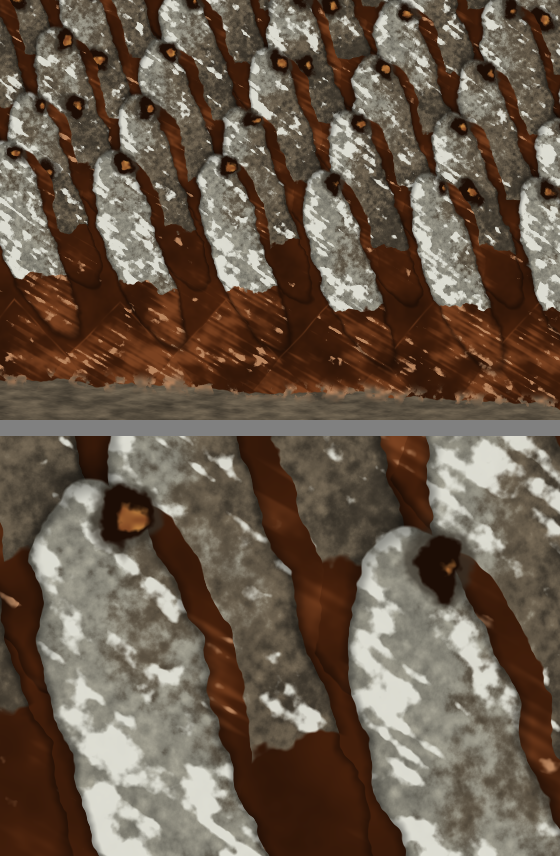
Top, the full canvas; bottom, a detail of the centre.
A Shadertoy shader for this texture:

```glsl
const vec3 DARK_COPPER = vec3(0.24, 0.11, 0.04);
const vec3 COPPER = vec3(0.48, 0.26, 0.13);
const vec3 TAN = vec3(0.72, 0.52, 0.37);
const vec3 UMBER = vec3(0.36, 0.32, 0.26);
const vec3 TIN = vec3(0.54, 0.53, 0.48);
const vec3 GLINT = vec3(0.88, 0.88, 0.84);
const float PITCH = 0.252;
const float FIN_LENGTH = 0.47;

float hash(vec2 p) {
    return fract(sin(dot(p, vec2(127.1, 311.7))) * 43758.5453);
}

float noise(vec2 p) {
    vec2 i = floor(p), f = fract(p);
    f = f * f * (3.0 - 2.0 * f);
    return mix(mix(hash(i), hash(i + vec2(1, 0)), f.x),
               mix(hash(i + vec2(0, 1)), hash(i + vec2(1, 1)), f.x), f.y);
}

float fbm(vec2 p) {
    float sum = 0.0, amp = 0.5;
    for (int i = 0; i < 4; i++) {
        sum += amp * noise(p);
        p = mat2(1.6, 1.2, -1.2, 1.6) * p + 17.3;
        amp *= 0.5;
    }
    return sum / 0.9375;
}

float cover(float d, float blur) {
    return 1.0 - smoothstep(-blur, blur, d);
}

float bell(float x) {
    return exp(-x * x);
}

// Noise stretched along a direction, for scratches
float scratches(vec2 p, vec2 dir, float density) {
    return noise(vec2(dot(p, vec2(-dir.y, dir.x)) * density, dot(p, dir) * density * 0.09));
}

// Rounded blade hanging from q.y = 0 down to q.y = len
float blade(vec2 q, float halfWidth, float len) {
    float s = abs(2.0 * q.y / len - 1.0);
    return (q.x * q.x / (halfWidth * halfWidth) + s * s * s - 1.0) * halfWidth * 0.5;
}

float lean(float t) {
    return 0.126 * t + 0.44 * t * abs(t);
}

vec3 copperColor(vec2 p, float light) {
    float streak = scratches(p, vec2(0.86, -0.5), 170.0);
    float tone = fbm(p * 15.0 + 4.0);
    vec3 c = DARK_COPPER * (0.65 + 0.7 * tone);
    c = mix(c, COPPER, smoothstep(0.42, 0.8, 0.7 * tone + 0.3 * streak + light));
    float spark = 0.35 * streak + 0.65 * fbm(p * 42.0) + 0.6 * light;
    return mix(c, TAN, smoothstep(0.64, 0.76, spark));
}

vec3 tinColor(vec2 p, vec2 q, float front) {
    float side = q.x / 0.067;
    float grain = fbm(p * 120.0);
    float light = 0.6 * fbm(p * 16.0) + 0.4 * grain - 0.16 * side;
    light += 0.12 * front - 1.3 * max(q.y - 0.09, 0.0) * (1.0 - front);
    vec3 c = mix(UMBER * 0.75, UMBER * 1.08, smoothstep(0.05, 0.35, light));
    c = mix(c, TIN, smoothstep(0.36, 0.62, light));
    c *= 0.72 + 0.56 * grain;
    // Burnished rims and scattered bright flakes
    float leftRim = bell((side + 0.6) * 4.0);
    float rightRim = bell((side - 0.72 + 0.3 * noise(p * 20.0)) * 6.0);
    float flakes = 0.7 * fbm(p * 48.0) + 0.3 * scratches(p, vec2(0.8, -0.6), 150.0);
    float shine = flakes + 0.17 * leftRim + 0.1 * rightRim + 0.2 * (light - 0.5);
    return mix(c, GLINT, smoothstep(0.59, 0.72, shine) * 0.95);
}

// Torn crater with an amber glint
vec3 addPit(vec3 c, vec2 q, vec2 p, float radius, float blur) {
    float torn = 0.022 * (fbm(p * 50.0) - 0.5);
    c = mix(c, UMBER * 0.6, 0.7 * cover(length(q) - radius * 1.6 + torn, 0.005));
    c = mix(c, DARK_COPPER * 0.45, cover(length(q * vec2(1.0, 0.8)) - radius + torn, blur + 0.002));
    float amber = cover(length(q - vec2(0.006, 0.002)) - radius * 0.4 + torn, blur + 0.002);
    return mix(c, mix(COPPER, vec3(0.80, 0.56, 0.28), noise(p * 130.0)), amber);
}

vec3 floorColor(vec2 p) {
    // Pyramid facets above and below a lit groove
    float fold = abs(fract((p.x - 0.79) / PITCH) - 0.5) * PITCH;
    float ridge = 0.148 + 0.012 * (noise(p * 14.0) - 0.5);
    float rise = p.y - ridge - fold * 1.1;
    float inside = cover(rise, 0.003);
    float below = smoothstep(-0.003, 0.003, ridge - p.y);
    float notch = cover(fold - 0.8 * (ridge - p.y), 0.003) * below;
    float light = mix(-0.2, -0.04, inside) + 0.16 * bell((p.y - ridge) * 60.0);
    vec3 c = copperColor(p, light + 0.1 * notch);
    c = mix(c, COPPER * 1.1, 0.6 * bell(rise * 300.0) * noise(p * 35.0));
    // Worn slab with a pale crust
    float edge = 0.102 - 0.05 * p.x + 0.045 * (fbm(p * vec2(14.0, 6.0)) - 0.5);
    vec3 stone = UMBER * (0.6 + 0.8 * fbm(p * vec2(25.0, 95.0)));
    c = mix(c, stone, smoothstep(-0.002, 0.002, edge - p.y));
    float crust = bell((p.y - edge - 0.004) * 75.0) * smoothstep(0.45, 0.58, fbm(p * 42.0));
    return mix(c, mix(UMBER, TAN, noise(p * 90.0)), crust);
}

vec3 addFin(vec3 c, vec2 p, float row, float blur) {
    vec2 apex = vec2(0.764 + 0.057 * row, 0.61 + 0.135 * row);
    float x = p.x - apex.x;
    float col = floor((x - lean(apex.y - p.y + 0.015 * x / PITCH)) / PITCH + 0.4);
    vec2 id = vec2(col, row);
    float t = apex.y - 0.015 * col + 0.03 * (hash(id) - 0.5) - p.y;
    vec2 q = vec2(x - col * PITCH - lean(t), t);
    q.x += 0.026 * (fbm(p * 26.0 + id) - 0.5) + 0.012 * (hash(id + 5.3) - 0.5);
    float front = 1.0 - min(row, 1.0);

    // Copper flank, contact shadow, then the blade itself
    float flank = blade(q - vec2(0.034, 0.02), 0.056, 0.25);
    c = mix(c, copperColor(p, -0.06), cover(flank, blur));
    float d = blade(q, 0.067 + 0.008 * (hash(id + 9.1) - 0.5), FIN_LENGTH);
    float tip = smoothstep(-0.003, 0.003, t - 0.325 - 0.07 * (fbm(p * 26.0) - 0.5));
    c *= 1.0 - 0.45 * cover(d - 0.003, 0.008) * (1.0 - tip * (1.0 - front));
    vec3 body = mix(tinColor(p, q, front), copperColor(p, 0.2 * front - 0.14), tip);
    body *= 1.0 - 0.35 * smoothstep(-0.008, 0.0, d);
    c = mix(c, body, cover(d, blur));

    c = addPit(c, q - vec2(0.026, 0.032), p, 0.012 + 0.01 * hash(id + 2.7), blur);
    if (hash(id + 3.9) > 0.92) c = addPit(c, q - vec2(0.01, 0.19), p, 0.021, blur);
    return c;
}

void mainImage(out vec4 fragColor, in vec2 fragCoord) {
    vec2 p = fragCoord / iResolution.y;
    float blur = 0.8 / iResolution.y;
    vec3 c = floorColor(p);
    // Rows from back to front
    for (int row = 5; row >= 0; row--) c = addFin(c, p, float(row), blur);
    fragColor = vec4(clamp(c, 0.0, 1.0), 1.0);
}
```
